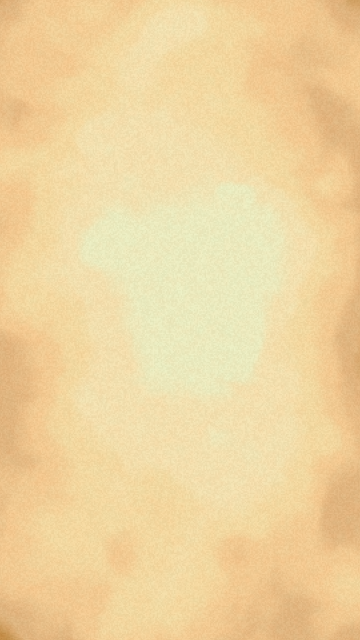
Give the GLSL for this background, as a WebGL 2 fragment shader.

```glsl
#version 300 es
precision highp float;
// Aged parchment: pale mottled centre, peach blotches, tan edges and browned corners.

uniform vec2 u_resolution;
out vec4 fragColor;

// Colours from the pale centre to the darkest corner
const vec3 PALE  = vec3(0.920, 0.915, 0.742);
const vec3 CREAM = vec3(0.950, 0.873, 0.680);
const vec3 SAND  = vec3(0.950, 0.845, 0.625);
const vec3 PEACH = vec3(0.947, 0.788, 0.567);
const vec3 TAN   = vec3(0.880, 0.708, 0.497);
const vec3 BROWN = vec3(0.760, 0.550, 0.280);

const vec2  CENTRE = vec2(0.0, 0.06);    // palest point, in -1..1 space
const float ROUNDNESS = 2.4;             // exponent of the edge falloff
const float BLOTCH_SCALE = 3.2;          // blotches per canvas width
const float BLOTCH_AMOUNT = 0.78;
const float WARP_SCALE = 3.0;
const float WARP_AMOUNT = 0.26;
const float WISP_SCALE = 7.0;
const float WISP_AMOUNT = 0.16;
const float SPOT_CELL = 0.38;            // spacing of soft round stains
const float SPOT_AMOUNT = 0.20;
const float CORNER_SIZE = 0.13;
const float CORNER_AMOUNT = 0.30;
const float MOTTLE_SCALE = 36.0;
const float MOTTLE_AMOUNT = 0.018;
const float GRAIN_SCALE = 270.0;
const float GRAIN_AMOUNT = 0.050;

float hash(vec2 p) {
    vec3 q = fract(vec3(p.xyx) * 0.1031);
    q += dot(q, q.yzx + 33.33);
    return fract((q.x + q.y) * q.z);
}

float noise(vec2 p) {
    vec2 i = floor(p), f = fract(p);
    f = f * f * f * (f * (f * 6.0 - 15.0) + 10.0);
    return mix(mix(hash(i), hash(i + vec2(1, 0)), f.x),
               mix(hash(i + vec2(0, 1)), hash(i + vec2(1, 1)), f.x), f.y);
}

float fbm(vec2 p) {
    float sum = 0.0, amp = 0.54;
    for (int i = 0; i < 4; i++) {
        sum += amp * noise(p);
        p = mat2(0.8, 0.6, -0.6, 0.8) * p * 2.03 + 17.3;
        amp *= 0.46;
    }
    return sum;
}

// Soft round stains, at most one per cell, either lighter or darker
float spots(vec2 p) {
    vec2 cell = floor(p / SPOT_CELL);
    float sum = 0.0;
    for (int y = -1; y <= 1; y++)
    for (int x = -1; x <= 1; x++) {
        vec2 id = cell + vec2(x, y);
        vec2 seed = id + 40.0;
        vec2 jitter = vec2(hash(seed), hash(seed + 71.7));
        vec2 pos = (id + 0.2 + 0.6 * jitter) * SPOT_CELL;
        float radius = mix(0.07, 0.14, hash(seed + 23.1));
        float strength = hash(seed + 9.4) < 0.6 ? -1.0 : 0.8;
        sum += strength * smoothstep(radius, radius * 0.2, length(p - pos));
    }
    return sum;
}

// Tone 0 is the pale centre, 1.4 and above the darkest corner
vec3 parchment(float tone) {
    vec3 c = mix(PALE, CREAM, smoothstep(0.27, 0.47, tone));
    c = mix(c, SAND,  smoothstep(0.54, 0.72, tone));
    c = mix(c, PEACH, smoothstep(0.76, 0.96, tone));
    c = mix(c, TAN,   smoothstep(0.98, 1.16, tone));
    return mix(c, BROWN, smoothstep(1.20, 1.45, tone));
}

void main() {
    vec2 uv = gl_FragCoord.xy / u_resolution;
    vec2 p = gl_FragCoord.xy / u_resolution.x;

    // Rounded-rectangle falloff from centre to edges
    vec2 c = abs(uv * 2.0 - 1.0 - CENTRE);
    float falloff = pow(pow(c.x, ROUNDNESS) + pow(c.y, ROUNDNESS), 1.0 / ROUNDNESS);
    float inner = 1.0 - smoothstep(0.85, 1.15, falloff);

    // Warped blotches, smaller wisps and stains
    vec2 warp = vec2(fbm(p * WARP_SCALE + 5.2), fbm(p * WARP_SCALE + 31.8)) - 0.5;
    vec2 q = p + WARP_AMOUNT * warp;
    float tone = min(falloff, 1.0 + 0.6 * (falloff - 1.0));
    tone += BLOTCH_AMOUNT * (fbm(q * BLOTCH_SCALE + 12.6) - 0.48);
    tone += WISP_AMOUNT * (noise(q * WISP_SCALE + 3.7) - 0.5);
    tone += SPOT_AMOUNT * inner * spots(q);

    // Uneven browning close to the corners
    vec2 edge = min(uv, 1.0 - uv) * vec2(1.0, u_resolution.y / u_resolution.x);
    tone += CORNER_AMOUNT * smoothstep(CORNER_SIZE, 0.0, length(edge)) * noise(p * 4.0 + 2.3);

    // Faint green and pink mottle, then fine paper grain
    vec3 colour = parchment(tone);
    float mottle = noise(p * MOTTLE_SCALE) + noise(p * MOTTLE_SCALE * 2.3 + 8.0) - 1.0;
    float grain = noise(p * GRAIN_SCALE) - 0.5;
    colour += MOTTLE_AMOUNT * mottle * vec3(-0.5, 0.6, 0.8);
    colour += GRAIN_AMOUNT * grain * vec3(0.9, 1.0, 1.1);
    fragColor = vec4(clamp(colour, 0.0, 1.0), 1.0);
}
```
